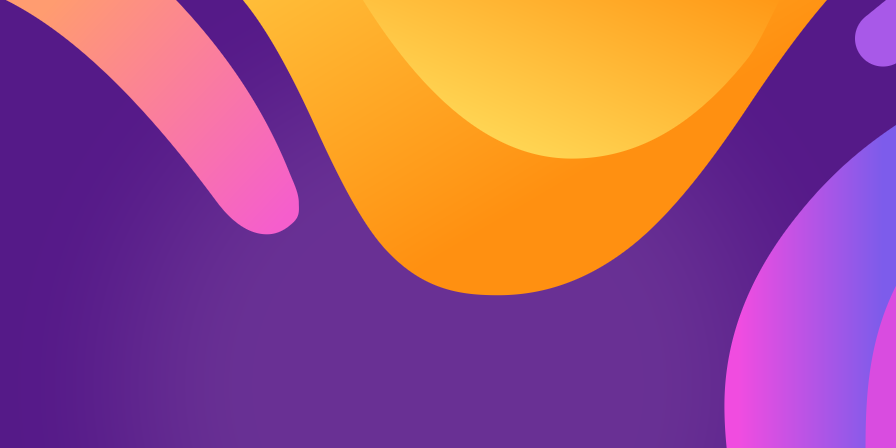
Reproduce this background procedurally as a Shadertoy shader.

```glsl
// Soft, flowing shapes in orange, pink and violet over a purple backdrop.
// Each outline is a chain of Hermite curves; its signed gap to the point
// gives a smooth mask, which is filled with a linear gradient.

// Cubic between two knots (position, value, slope), straight beyond its ends.
float span(float x, vec3 a, vec3 b) {
    float width = b.x - a.x;
    float inside = clamp(x, a.x, b.x);
    float t = (inside - a.x) / width;
    float s = 1.0 - t;
    float cubic = mix(a.y, b.y, t * t * (3.0 - 2.0 * t))
                + width * t * s * (a.z * s - b.z * t);
    return cubic + (x - inside) * (x < a.x ? a.z : b.z);
}

// Three joined spans.
float curve(float x, vec3 a, vec3 b, vec3 c, vec3 d) {
    return x < b.x ? span(x, a, b) : x < c.x ? span(x, b, c) : span(x, c, d);
}

// Antialiased mask, positive gaps being inside.
float cover(float gap) {
    float slope = length(vec2(dFdx(gap), dFdy(gap)));
    return clamp(0.5 + gap / max(slope, 1e-6), 0.0, 1.0);
}

float capsule(vec2 p, vec2 a, vec2 b, float radius) {
    vec2 axis = b - a;
    float t = clamp(dot(p - a, axis) / dot(axis, axis), 0.0, 1.0);
    return length(p - a - axis * t) - radius;
}

// Position from 0 to 1 along the line between two points.
float along(vec2 p, vec2 from, vec2 to) {
    vec2 axis = to - from;
    return clamp(dot(p - from, axis) / dot(axis, axis), 0.0, 1.0);
}

void mainImage(out vec4 fragColor, in vec2 fragCoord) {
    // Canvas heights: x from the left, y as depth below the top edge
    vec2 p = fragCoord / iResolution.y;
    p.y = 1.0 - p.y;

    // Backdrop with a broad glow low in the middle
    float glow = 1.0 - smoothstep(0.42, 0.98, length(p - vec2(1.0, 0.86)));
    vec3 color = mix(vec3(0.335, 0.10, 0.535), vec3(0.41, 0.19, 0.58), glow);

    // Large orange drop
    vec3 dropTip = vec3(1.112, 0.659, 0.0);
    float dropEdge = p.x < dropTip.x
        ? curve(p.x, vec3(0.542, 0.0, 1.2), vec3(0.703, 0.281, 2.2),
                vec3(0.859, 0.555, 1.1), dropTip)
        : curve(p.x, dropTip, vec3(1.406, 0.552, -0.78),
                vec3(1.667, 0.242, -1.5), vec3(1.846, 0.0, -1.15));
    vec3 orange = mix(vec3(1.0, 0.74, 0.22), vec3(1.0, 0.565, 0.065),
                      along(p, vec2(0.56, 0.0), vec2(0.92, 0.61)));
    color = mix(color, orange, cover(dropEdge - p.y));

    // Yellow drop inside it, fading towards the upper right
    float innerEdge = curve(p.x, vec3(0.810, 0.0, 1.6), vec3(1.276, 0.354, 0.0),
                            vec3(1.667, 0.133, -1.25), vec3(1.740, 0.0, -2.0));
    vec3 yellow = mix(vec3(1.0, 0.83, 0.32), vec3(1.0, 0.60, 0.09),
                      along(p, vec2(1.15, 0.32), vec2(1.36, -0.16)));
    color = mix(color, yellow, cover(innerEdge - p.y));

    // Coral finger: bounded below by one curve and on the right by another
    float fingerBase = curve(p.x, vec3(0.013, 0.0, 0.5), vec3(0.482, 0.448, 1.35),
                             vec3(0.596, 0.523, 0.0), vec3(0.656, 0.495, -1.0));
    float fingerSide = curve(p.y, vec3(0.0, 0.393, 0.95), vec3(0.385, 0.646, 0.4),
                             vec3(0.453, 0.667, 0.0), vec3(0.495, 0.656, -1.0));
    vec3 coral = mix(vec3(1.0, 0.61, 0.44), vec3(0.96, 0.37, 0.80),
                     along(p, vec2(0.10, 0.03), vec2(0.61, 0.51)));
    color = mix(color, coral, cover(min(fingerBase - p.y, fingerSide - p.x)));

    // Small lilac blob in the upper right corner
    float blob = capsule(p, vec2(1.971, 0.086), vec2(2.083, -0.005), 0.0625);
    color = mix(color, vec3(0.66, 0.35, 0.91), cover(-blob));

    // Magenta to blue dome on the right
    float domeEdge = curve(p.y, vec3(0.279, 2.0, -1.5), vec3(0.492, 1.771, -0.78),
                           vec3(0.906, 1.617, 0.0), vec3(1.0, 1.622, 0.1));
    vec3 dome = mix(vec3(0.94, 0.30, 0.88), vec3(0.49, 0.36, 0.92),
                    along(p, vec2(1.65, 0.0), vec2(1.97, 0.0)));
    color = mix(color, dome, cover(p.x - domeEdge));

    // Magenta sliver in front of the dome
    float sliverEdge = span(p.y, vec3(0.638, 2.0, -0.5), vec3(1.0, 1.932, 0.0));
    color = mix(color, vec3(0.85, 0.30, 0.88), cover(p.x - sliverEdge));

    fragColor = vec4(color, 1.0);
}
```
